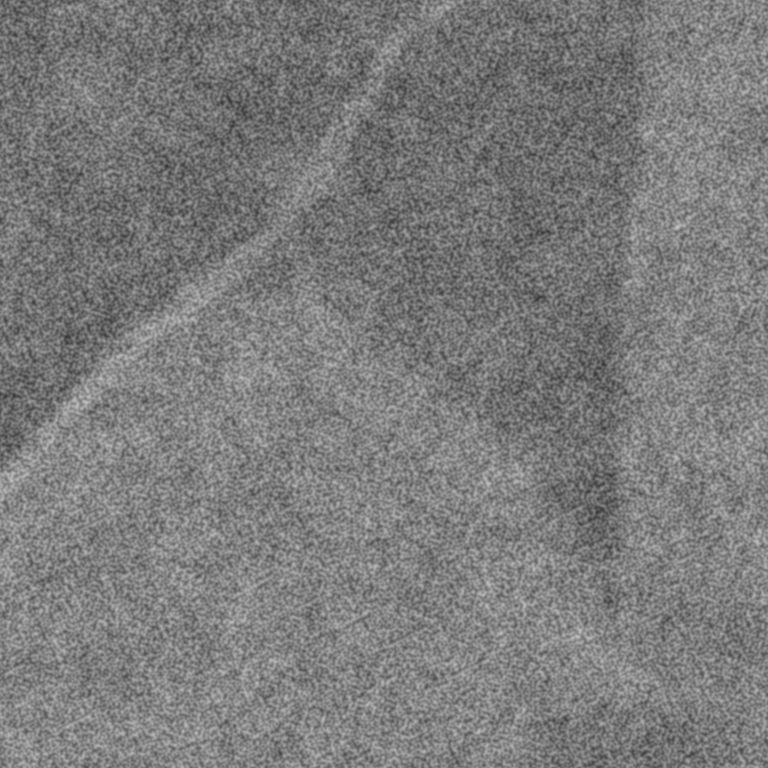
A Shadertoy shader for this texture:

```glsl
// Grainy grey aerial view of fields crossed by a pale, bending track.

const vec2 TRACK[6] = vec2[6](
    vec2(0.595, 1.02), vec2(0.520, 0.945), vec2(0.405, 0.765),
    vec2(0.355, 0.695), vec2(0.170, 0.550), vec2(-0.03, 0.335));

const float LIGHT_FIELD = 0.517;
const float DARK_FIELD = 0.433;
const float TRACK_GAIN = 0.085;

// Random unit vector for a lattice point
vec2 randomGradient(vec2 cell) {
    vec3 p = fract(cell.xyx * vec3(0.1031, 0.1030, 0.0973));
    p += dot(p, p.yzx + 33.33);
    float angle = 6.28318 * fract((p.x + p.y) * p.z);
    return vec2(cos(angle), sin(angle));
}

float gradientNoise(vec2 p) {
    vec2 i = floor(p), f = fract(p);
    vec2 w = f * f * f * (f * (f * 6.0 - 15.0) + 10.0);
    vec2 e = vec2(0.0, 1.0);
    float a = dot(randomGradient(i), f);
    float b = dot(randomGradient(i + e.yx), f - e.yx);
    float c = dot(randomGradient(i + e.xy), f - e.xy);
    float d = dot(randomGradient(i + e.yy), f - e.yy);
    return mix(mix(a, b, w.x), mix(c, d, w.x), w.y);
}

// Noise on a turned lattice, so layers do not line up
float layer(vec2 uv, float frequency, float turn) {
    float c = cos(turn), s = sin(turn);
    return gradientNoise(mat2(c, s, -s, c) * uv * frequency + 17.3 * turn + 40.0);
}

// Signed distance to the track: positive on its upper left side
float trackDistance(vec2 p) {
    float nearest = 1e3, side = 1.0;
    for (int i = 0; i < 5; i++) {
        vec2 along = TRACK[i + 1] - TRACK[i], q = p - TRACK[i];
        float t = clamp(dot(q, along) / dot(along, along), 0.0, 1.0);
        float d = length(q - along * t);
        if (d < nearest) {
            nearest = d;
            side = along.y * q.x - along.x * q.y;
        }
    }
    return side < 0.0 ? -nearest : nearest;
}

float softSpot(vec2 p, vec2 center, vec2 radius) {
    vec2 q = (p - center) / radius;
    return exp(-dot(q, q));
}

// Broad tones of the fields, with the track on top
float fieldTone(vec2 uv) {
    vec2 warp = vec2(layer(uv, 11.0, 0.4), layer(uv, 11.0, 1.9));
    vec2 p = uv + 0.035 * warp;
    float track = trackDistance(uv + 0.010 * warp);

    float upperLeft = smoothstep(-0.01, 0.02, track);
    float curve = 0.65 - 1.7 * (p.x - 0.3) * (p.x - 0.3);
    float wedge = smoothstep(-0.06, 0.05, p.y - curve);
    float border = 0.785 + 0.05 * uv.y + 0.012 * warp.x;
    float west = 1.0 - smoothstep(-0.012, 0.014, uv.x - border);
    float tone = mix(LIGHT_FIELD, DARK_FIELD, max(upperLeft, wedge) * west);

    // Uneven patches
    tone += 0.045 * softSpot(p, vec2(0.15, 0.88), vec2(0.07, 0.05));
    tone += 0.040 * softSpot(p, vec2(0.00, 0.67), vec2(0.06, 0.12));
    tone += 0.050 * softSpot(p, vec2(0.68, 1.01), vec2(0.10, 0.03));
    tone += 0.035 * softSpot(p, vec2(0.63, 0.54), vec2(0.03, 0.08));
    tone -= 0.090 * softSpot(p, vec2(0.84, 0.02), vec2(0.11, 0.06));
    tone -= 0.045 * softSpot(p, vec2(0.97, 0.18), vec2(0.12, 0.06));

    float halfWidth = 0.015 + 0.012 * layer(uv, 14.0, 2.6);
    float body = 1.0 - smoothstep(-0.007, 0.009, abs(track) - halfWidth);
    return tone + TRACK_GAIN * body * (1.0 + 0.5 * layer(uv, 24.0, 0.9));
}

float mottle(vec2 uv) {
    return 0.055 * layer(uv, 9.0, 0.7) + 0.075 * layer(uv, 27.0, 1.3)
         + 0.075 * layer(uv, 60.0, 2.2);
}

float grain(vec2 uv) {
    return 0.135 * layer(uv, 112.0, 0.5) + 0.235 * layer(uv, 205.0, 1.1);
}

void mainImage(out vec4 fragColor, in vec2 fragCoord) {
    vec2 uv = fragCoord / iResolution.xy;
    float grey = fieldTone(uv) + mottle(uv) + grain(uv);
    fragColor = vec4(vec3(clamp(grey, 0.0, 1.0)), 1.0);
}
```
